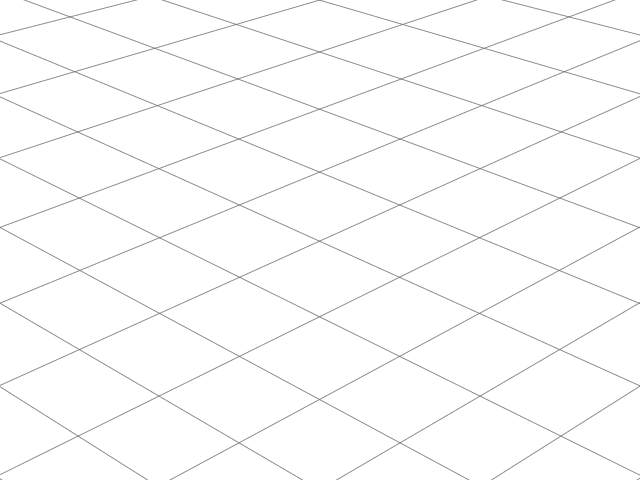
This pattern is drawn by a Shadertoy shader. Its source:

```glsl
// Thin grey lines crossing in a net of diamonds that grow toward the bottom.
// Each family is one line turned about a far pivot in equal angular steps;
// the second family is the first one mirrored about the vertical axis.

const vec3 PAPER = vec3(1.0);
const vec3 INK = vec3(0.42);

// Lengths are in canvas heights, with y measured down from the top edge.
const float AXIS_X = -0.001;               // mirror axis relative to the centre
const vec2 PIVOT = vec2(-0.8403, -7.198);  // centre of rotation
const float RADIUS = 6.672;                // distance from pivot to every line
const float TURN = radians(2.0);           // angle between neighbouring lines
const float FIRST_ANGLE = radians(24.3);   // slope angle of one of the lines
const float LINE_WIDTH = 0.00157;

// Distance to the nearest of the tangents of a circle spaced by a fixed angle.
float tangentFan(vec2 p, vec2 pivot, float radius, float firstAngle, float turn) {
    vec2 q = p - pivot;
    float angle = acos(min(radius / length(q), 1.0)) - atan(q.x, q.y);
    float nearest = firstAngle + turn * round((angle - firstAngle) / turn);
    return abs(dot(q, vec2(-sin(nearest), cos(nearest))) - radius);
}

// Share of a filter footprint covered by a line of the given width.
float lineCoverage(float dist, float width, float footprint) {
    vec2 edges = vec2(0.5, -0.5) * width - dist;
    vec2 covered = clamp(edges / footprint + 0.5, 0.0, 1.0);
    return covered.x - covered.y;
}

float fanCoverage(vec2 p, float footprint) {
    float dist = tangentFan(p, PIVOT, RADIUS, FIRST_ANGLE, TURN);
    return lineCoverage(dist, LINE_WIDTH, footprint);
}

void mainImage(out vec4 fragColor, in vec2 fragCoord) {
    vec2 p = (fragCoord - vec2(0.5 * iResolution.x, 0.0)) / iResolution.y;
    p = vec2(p.x - AXIS_X, 1.0 - p.y);
    float footprint = 1.1 / iResolution.y;

    // Falling lines and their mirrored, rising counterparts
    float falling = fanCoverage(p, footprint);
    float rising = fanCoverage(vec2(-p.x, p.y), footprint);

    // Union of both families, so crossings stay within the ink colour
    float ink = 1.0 - (1.0 - falling) * (1.0 - rising);
    fragColor = vec4(mix(PAPER, INK, ink), 1.0);
}
```
